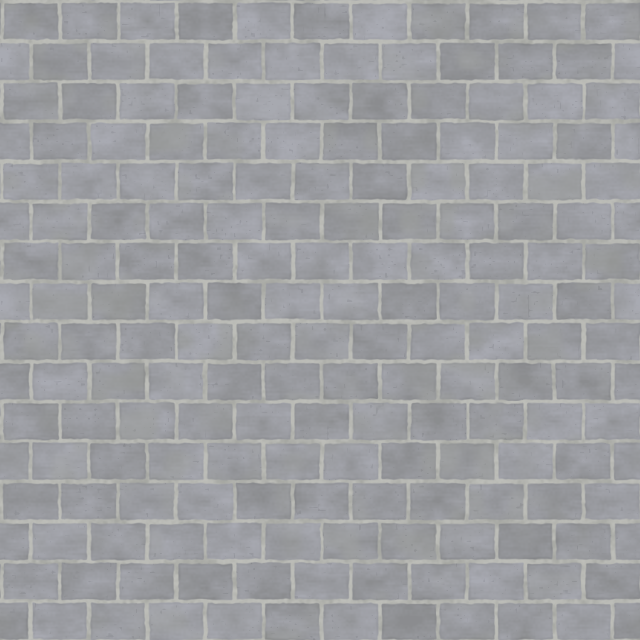
This texture is drawn by a three.js fragment shader. Its source:

```glsl
// Grey block wall in running bond: 11 blocks across, 16 courses, pale thin joints.
varying vec2 vUv;

const vec2 GRID = vec2(11.0, 16.0);          // blocks across, courses up
const vec2 ORIGIN = vec2(0.0028, -0.0022);   // where the joints start
const float JOINT = 0.0058;                  // mean joint width
const float SIZE_JITTER = 0.0011;            // variation of block size
const float SHIFT_JITTER = 0.0012;           // variation of block position
const float CORNER = 0.0022;                 // corner radius
const float WOBBLE = 0.0011;                 // unevenness of block edges
const float EDGE = 0.0016;                   // softness of block edges

const vec3 BLOCK_DARK = vec3(0.545, 0.550, 0.560);
const vec3 BLOCK_LIGHT = vec3(0.660, 0.666, 0.698);
const vec3 BLOCK_WARM = vec3(0.610, 0.618, 0.605);
const vec3 MORTAR_DULL = vec3(0.655, 0.660, 0.640);
const vec3 MORTAR_PALE = vec3(0.735, 0.738, 0.718);

float hash(vec2 p) {
  vec3 q = fract(vec3(p.xyx) * 0.1031);
  q += dot(q, q.yzx + 33.33);
  return fract((q.x + q.y) * q.z);
}

// Value noise that repeats after the given number of cells
float noise(vec2 p, vec2 period) {
  vec2 i = floor(p);
  vec2 f = fract(p);
  f = f * f * (3.0 - 2.0 * f);
  vec2 a = mod(i, period);
  vec2 b = mod(i + 1.0, period);
  return mix(mix(hash(a), hash(vec2(b.x, a.y)), f.x),
             mix(hash(vec2(a.x, b.y)), hash(b), f.x), f.y);
}

float canvasNoise(vec2 cells) {
  return noise(vUv * cells, cells);
}

float blockNoise(vec2 p) {
  return noise(p, vec2(512.0));
}

float roundBox(vec2 p, vec2 halfSize, float radius) {
  vec2 q = abs(p) - halfSize + radius;
  return length(max(q, 0.0)) + min(max(q.x, q.y), 0.0) - radius;
}

void main() {
  // Block cell, with every other course shifted by half a block
  vec2 cell = (vUv - ORIGIN) * GRID;
  float course = floor(cell.y);
  cell.x += 0.5 * mod(course + 1.0, 2.0);
  vec2 id = mod(floor(cell), GRID);
  vec2 local = (fract(cell) - 0.5) / GRID;

  // Random values of this block
  vec2 shift = vec2(hash(id + 11.3), hash(id + 27.7)) - 0.5;
  vec2 growth = vec2(hash(id + 41.9), hash(id + 63.1)) - 0.5;
  float blockTone = hash(id + 85.6);
  float warmth = hash(id + 97.2);
  vec2 seed = floor(vec2(hash(id + 5.4), hash(id + 7.8)) * 400.0);

  // Block outline with uneven edges
  vec2 wobble = vec2(canvasNoise(vec2(70.0)), canvasNoise(vec2(83.0))) - 0.5;
  vec2 halfSize = 0.5 / GRID - 0.5 * JOINT + growth * SIZE_JITTER;
  float dist = roundBox(local + shift * SHIFT_JITTER + wobble * WOBBLE * 2.0,
                        halfSize, CORNER);
  dist += (canvasNoise(vec2(190.0)) - 0.5) * WOBBLE;
  float block = 1.0 - smoothstep(-EDGE, EDGE, dist);

  // Cloudy stains, fine horizontal tooling and grain
  float cloud = 0.65 * blockNoise(local * vec2(26.0, 34.0) + seed)
              + 0.35 * blockNoise(local * vec2(70.0, 85.0) + seed);
  float tooling = blockNoise(local * vec2(55.0, 300.0) + seed) - 0.5;
  float grain = canvasNoise(vec2(260.0)) - 0.5;
  float tone = 0.52 + 0.42 * (blockTone - 0.5) + 0.85 * (cloud - 0.5)
             + 0.16 * tooling + 0.13 * grain;
  vec3 stone = mix(BLOCK_DARK, BLOCK_LIGHT, clamp(tone, 0.0, 1.0));
  float stain = blockNoise(local * 30.0 + seed + 50.0);
  stone = mix(stone, BLOCK_WARM, 0.55 * warmth * smoothstep(0.4, 0.9, stain));

  // Sparse dark pits and patchy shade along the edges
  float pit = smoothstep(0.84, 0.97, blockNoise(local * 210.0 + seed));
  stone -= 0.045 * pit * smoothstep(0.3, 0.7, cloud);
  float rim = smoothstep(-0.005, -0.001, dist);
  stone -= 0.035 * rim * canvasNoise(vec2(48.0));

  // Mortar, pale in places and dull in others
  float paleness = 0.65 * canvasNoise(vec2(37.0, 43.0))
                 + 0.35 * canvasNoise(vec2(170.0));
  vec3 mortar = mix(MORTAR_DULL, MORTAR_PALE, smoothstep(0.1, 0.7, paleness));
  mortar += 0.02 * grain;

  gl_FragColor = vec4(mix(mortar, stone, block), 1.0);
}
```
